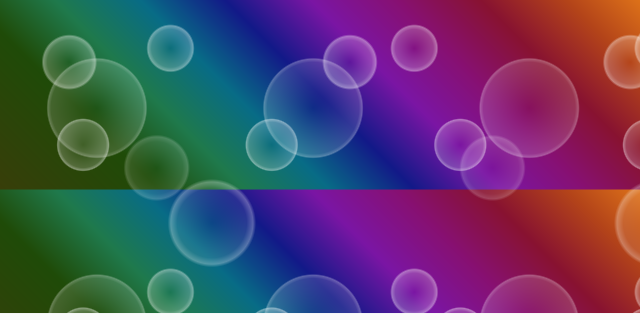
Give the GLSL for this background, as a WebGL 2 fragment shader.

```glsl
#version 300 es
precision highp float;
// Diagonal rainbow bands with translucent soap-like bubbles over them.
// The bands are a ramp of evenly spaced colours that restarts at a seam;
// each bubble family is one radial profile repeated on its own square grid.

#define VIEW_HEIGHT 695.65  // layout units along the canvas height
#define SIDE_MARGIN 24.35   // part of the layout hidden at the left
#define BAND_WIDTH 1440.0   // extent of one colour ramp panel
#define BAND_HEIGHT 412.0
#define PANEL_END 680.5     // below this lies a plain pale strip
#define VEIL 0.03           // faint white haze over everything
#define PAPER vec3(0.98)

uniform vec2 u_resolution;
out vec4 fragColor;

const int FAMILIES = 6;

// Per family: centre x, centre y, grid period, outer edge of the profile
const vec4 GRID[FAMILIES] = vec4[](
    vec4(235.0, 235.0, 470.0, 0.33),
    vec4(485.0, 485.0, 970.0, 0.14),
    vec4(205.0, 315.0, 410.0, 0.20),
    vec4(175.0, 135.0, 610.0, 0.14),
    vec4(395.0, 105.0, 530.0, 0.14),
    vec4(365.0, 365.0, 730.0, 0.14));

// Per family: opacity of the body and of the rim
const vec2 OPACITY[FAMILIES] = vec2[](
    vec2(0.15, 0.30), vec2(0.10, 0.30), vec2(0.20, 0.43),
    vec2(0.20, 0.40), vec2(0.20, 0.40), vec2(0.10, 0.20));

// Evenly spaced ramp colours, from olive to orange
const vec3 RAMP[11] = vec3[](
    vec3(0.204, 0.216, 0.008), vec3(0.149, 0.243, 0.004),
    vec3(0.094, 0.271, 0.000), vec3(0.094, 0.459, 0.275),
    vec3(0.000, 0.404, 0.510), vec3(0.043, 0.071, 0.518),
    vec3(0.463, 0.055, 0.631), vec3(0.514, 0.035, 0.431),
    vec3(0.518, 0.043, 0.165), vec3(0.694, 0.243, 0.071),
    vec3(0.886, 0.455, 0.071));

// Ramp running at 45 degrees from lower left to upper right of a panel
vec3 rainbow(vec2 p) {
    float t = (p.x + BAND_HEIGHT - p.y) / (BAND_WIDTH + BAND_HEIGHT);
    float s = clamp(t, 0.0, 0.9999) * 10.0;
    int i = int(s);
    return mix(RAMP[i], RAMP[i + 1], fract(s));
}

// White opacity of one bubble family: clear centre, brighter thin rim
float bubble(vec2 p, vec4 grid, vec2 opacity) {
    float period = grid.z;
    vec2 q = mod(p - grid.xy + 0.5 * period, period) - 0.5 * period;
    float d = length(q) / (period * sqrt(0.5));
    float body = grid.w - 0.03;
    float rim = grid.w - 0.01;
    float a = opacity.x * min(d / body, 1.0);
    a += (opacity.y - opacity.x) * clamp((d - body) / 0.02, 0.0, 1.0);
    return a * (1.0 - clamp((d - rim) / 0.01, 0.0, 1.0));
}

void main() {
    // Layout coordinates, with y running down from the top edge
    float unit = VIEW_HEIGHT / u_resolution.y;
    vec2 p = vec2(gl_FragCoord.x, u_resolution.y - gl_FragCoord.y) * unit;
    p.x += SIDE_MARGIN;

    // Two stacked panels with a smoothed seam
    float seam = clamp((p.y - BAND_HEIGHT) / unit + 0.5, 0.0, 1.0);
    vec3 color = mix(rainbow(p), rainbow(p - vec2(0.0, BAND_HEIGHT)), seam);
    color = mix(color, vec3(1.0), VEIL);

    // Overlapping bubbles
    for (int i = 0; i < FAMILIES; i++) {
        color = mix(color, vec3(1.0), bubble(p, GRID[i], OPACITY[i]));
    }

    // Pale strip along the bottom
    float strip = clamp((p.y - PANEL_END) / unit + 0.5, 0.0, 1.0);
    fragColor = vec4(mix(color, PAPER, strip), 1.0);
}
```
